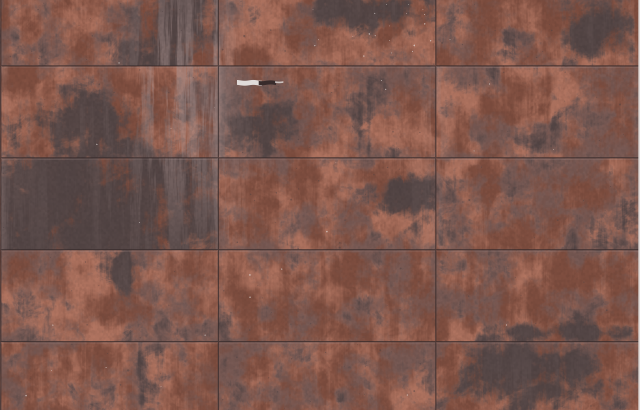
This texture is drawn by a Shadertoy shader. Its source:

```glsl
const vec2 PANEL_SIZE = vec2(0.5305, 0.2242);
const vec2 PANEL_ORIGIN = vec2(0.002, 0.1667);

const vec3 UMBER = vec3(0.48, 0.295, 0.24);
const vec3 COPPER = vec3(0.67, 0.44, 0.365);
const vec3 TAUPE = vec3(0.45, 0.355, 0.345);
const vec3 SOOT = vec3(0.31, 0.26, 0.26);
const vec3 PALE = vec3(0.64, 0.55, 0.54);
const vec3 JOINT = vec3(0.22, 0.17, 0.17);
const vec3 CHALK = vec3(0.88, 0.86, 0.85);

// Soot stains: centre and radius; each stays within its own panel
const vec4 STAINS[10] = vec4[10](
    vec4(0.27, 0.50, 0.50, 0.22), vec4(0.21, 0.69, 0.20, 0.085),
    vec4(0.92, 0.97, 0.15, 0.07), vec4(1.47, 0.93, 0.14, 0.07),
    vec4(1.42, 0.19, 0.18, 0.025), vec4(1.28, 0.08, 0.22, 0.08),
    vec4(0.42, 0.93, 0.09, 0.11), vec4(0.66, 0.70, 0.06, 0.05),
    vec4(0.30, 0.32, 0.03, 0.07), vec4(0.98, 0.53, 0.07, 0.07));

vec3 hash3(vec2 p) {
    vec3 q = fract(vec3(p.xyx) * vec3(0.1031, 0.1030, 0.0973));
    q += dot(q, q.yxz + 33.33);
    return fract((q.xxy + q.yzz) * q.zyx);
}

// Cellular noise with softly blended cells
float cellNoise(vec2 p) {
    vec2 cell = floor(p);
    vec2 total = vec2(0.0);
    for (int y = -1; y <= 1; y++)
    for (int x = -1; x <= 1; x++) {
        vec2 id = cell + vec2(x, y);
        vec3 h = hash3(id);
        vec2 d = id + 0.2 + 0.6 * h.xy - p;
        total += exp(-5.0 * dot(d, d)) * vec2(h.z, 1.0);
    }
    return total.x / total.y;
}

float layeredNoise(vec2 p) {
    float sum = 0.0, amplitude = 0.42;
    for (int i = 0; i < 5; i++) {
        sum += amplitude * cellNoise(p);
        p = p * 2.03 + vec2(17.3, 9.1);
        amplitude *= 0.62;
    }
    return sum;
}

vec2 panelId(vec2 p) { return floor((p - PANEL_ORIGIN) / PANEL_SIZE); }

float blob(vec2 p, vec2 centre, vec2 radius) {
    vec2 q = (p - centre) / radius;
    return exp(-dot(q, q));
}

float sootAmount(vec2 p, vec2 id) {
    float sum = 0.0;
    for (int i = 0; i < 10; i++)
        if (panelId(STAINS[i].xy) == id) sum += blob(p, STAINS[i].xy, STAINS[i].zw);
    return min(sum, 1.0);
}

// Coverage of a shape whose edge lies at zero distance
float coverage(float dist, float px) { return clamp(0.5 - dist / px, 0.0, 1.0); }

float boxDistance(vec2 p, vec2 centre, vec2 halfSize) {
    vec2 q = abs(p - centre) - halfSize;
    return max(q.x, q.y);
}

// Thin line of a given half width, never brighter than its true coverage
float line(float dist, float halfWidth, float px) {
    return coverage(abs(dist) - max(halfWidth, 0.5 * px), px) * min(1.0, 2.0 * halfWidth / px);
}

// Small chips scattered one per cell
float flecks(vec2 p, float scale, float density, float px) {
    vec2 q = p * scale;
    vec2 cell = floor(q);
    vec3 h = hash3(cell + 71.0);
    float radius = 0.04 + 0.13 * h.x * h.y;
    float dist = length(q - cell - 0.2 - 0.6 * h.xy) - radius;
    return coverage(dist / scale, px) * step(h.z, density);
}

void mainImage(out vec4 fragColor, in vec2 fragCoord) {
    float px = 1.0 / iResolution.y;
    vec2 p = fragCoord * px;
    vec2 id = panelId(p);
    vec2 local = (p - PANEL_ORIGIN) / PANEL_SIZE - id;
    vec2 edge = min(local, 1.0 - local) * PANEL_SIZE;
    vec3 seed = hash3(id + 23.0);

    // Rust tone, different in each panel
    vec2 q = p + floor(seed.xy * 40.0);
    vec2 warp = 0.006 * sin(q.yx * 43.0 + 2.0 * sin(q * 29.0));
    float tone = layeredNoise((q + warp) * vec2(12.0, 10.0));
    float haze = layeredNoise((q - warp) * vec2(13.0, 14.0) + 50.0);
    float streak = layeredNoise(q * vec2(44.0, 3.0) + 90.0);
    float grain = cellNoise(q * vec2(190.0, 170.0));
    float rust = tone + 0.4 * (streak - 0.5) + 0.08 * (seed.z - 0.5);
    vec3 color = mix(UMBER, COPPER, smoothstep(0.28, 0.74, rust));
    float rim = exp(-min(edge.x, edge.y) / 0.012);
    float veil = haze + 0.25 * (streak - 0.5) + 0.1 * rim;
    color = mix(color, TAUPE, 0.75 * smoothstep(0.4, 0.74, veil));

    // Soot patches and pale runs
    float soot = sootAmount(p, id);
    float patches = 0.6 * haze + 0.4 * tone + 0.3 * (streak - 0.5);
    color = mix(color, SOOT, 0.95 * smoothstep(0.55, 0.81, patches + 0.36 * soot));
    float runs = blob(p, vec2(0.44, 0.78), vec2(0.12, 0.28)) + 0.15 * soot;
    runs += 0.6 * exp(-edge.x / 0.015) * step(1.0, id.y);
    color = mix(color, PALE, 0.55 * min(runs, 1.0) * smoothstep(0.44, 0.7, streak));
    color *= 0.96 + 0.08 * grain;

    // Chips, with denser clusters in the upper panels
    float cluster = blob(p, vec2(0.96, 0.93), vec2(0.13, 0.08));
    color = mix(color, CHALK, 0.7 * flecks(p, 75.0, 0.001 + 0.15 * cluster, px));
    color = mix(color, SOOT, 0.5 * flecks(p + 5.0, 60.0, 0.04, px));

    // Torn sliver with a dark end
    vec2 torn = p + vec2(0.0, 0.001 * sin(p.x * 150.0));
    color = mix(color, CHALK, coverage(boxDistance(torn, vec2(0.608, 0.798), vec2(0.03, 0.006)), px));
    color = mix(color, JOINT, coverage(boxDistance(torn, vec2(0.652, 0.798), vec2(0.021, 0.005)), px));
    color = mix(color, CHALK, 0.8 * coverage(boxDistance(torn, vec2(0.681, 0.8), vec2(0.01, 0.002)), px));

    // Joints with a worn highlight along each top edge
    float topEdge = (1.0 - local.y) * PANEL_SIZE.y;
    color = mix(color, PALE, (0.1 + 0.6 * tone) * line(topEdge - 0.0032, 0.001, px));
    color = mix(color, JOINT, 0.85 * line(min(edge.x, edge.y), 0.0013, px));
    color = mix(color, CHALK, coverage(iResolution.x * px - 0.004 - p.x, px));

    fragColor = vec4(color, 1.0);
}
```
